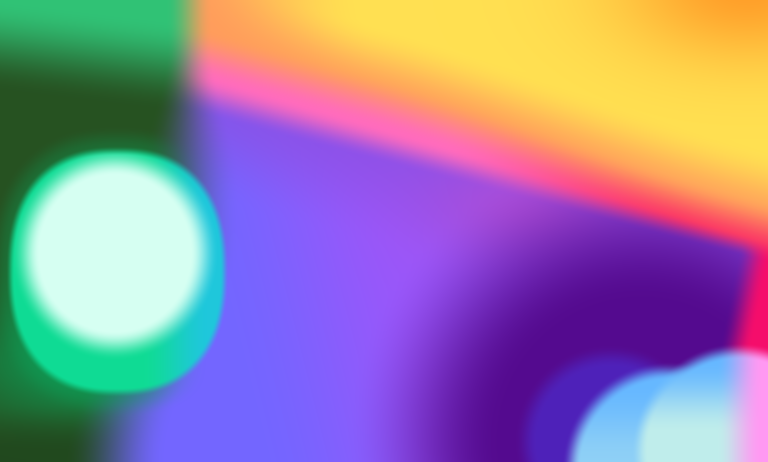
Write a Shadertoy shader that draws this background.

```glsl
const vec3 LEAF = vec3(0.15, 0.32, 0.13);
const vec3 MINT = vec3(0.19, 0.76, 0.46);
const vec3 EMERALD = vec3(0.05, 0.62, 0.34);
const vec3 BLUE = vec3(0.45, 0.40, 1.00);
const vec3 VIOLET = vec3(0.60, 0.34, 0.98);
const vec3 ORCHID = vec3(0.68, 0.30, 0.84);
const vec3 PLUM = vec3(0.33, 0.04, 0.56);
const vec3 PINK = vec3(1.00, 0.42, 0.74);
const vec3 RED = vec3(0.98, 0.18, 0.40);
const vec3 PEACH = vec3(1.00, 0.61, 0.36);
const vec3 YELLOW = vec3(1.00, 0.88, 0.32);
const vec3 ORANGE = vec3(1.00, 0.62, 0.16);
const vec3 LAMP_RIM = vec3(0.06, 0.86, 0.58);
const vec3 LAMP_CYAN = vec3(0.12, 0.78, 0.86);
const vec3 LAMP_CORE = vec3(0.84, 1.00, 0.95);
const vec3 SKY = vec3(0.40, 0.72, 1.00);
const vec3 ICE = vec3(0.75, 0.93, 0.92);
const vec3 MAGENTA = vec3(0.96, 0.05, 0.42);

const float ASPECT = 1.662;
const vec2 BAND_START = vec2(0.40, 0.805);
const vec2 BAND_NORMAL = vec2(0.268, 0.963);
const vec2 LAMP_CENTER = vec2(0.254, 0.412);
const vec2 LAMP_SIZE = vec2(0.234, 0.264);
const float LAMP_POWER = 2.4;
const vec2 SHADOW_CENTER = vec2(1.388, 0.045);
const float SHADOW_RADIUS = 0.47;

// Soft round falloff: one at the center, zero far away
float glow(vec2 p, vec2 center, vec2 size) {
    vec2 q = (p - center) / size;
    return exp(-dot(q, q));
}

// Filled disc with a blurred edge
float disc(vec2 p, vec2 center, float radius, float blur) {
    return 1.0 - smoothstep(-blur, blur, length(p - center) - radius);
}

vec3 violetField(vec2 p, float d) {
    vec3 color = mix(BLUE, VIOLET, smoothstep(0.55, 1.0, p.x + 0.25 * p.y));
    color = mix(color, VIOLET * 0.9, 0.7 * smoothstep(-0.22, 0.0, d));
    color = mix(color, ORCHID, 0.85 * glow(p, vec2(1.14, 0.55), vec2(0.22, 0.12)));
    float shade = disc(p, SHADOW_CENTER, SHADOW_RADIUS, 0.17);
    color = mix(color, PLUM, shade);
    // Red strip at the right edge
    float strip = smoothstep(-0.03, 0.04, p.x - 1.585 - 0.2 * (p.y - 0.24));
    return mix(color, MAGENTA, strip);
}

vec3 greenField(vec2 p) {
    vec3 color = mix(LEAF, MINT, smoothstep(0.80, 1.0, p.y + 0.12 * p.x));
    color = mix(color, EMERALD, 0.9 * glow(p, vec2(0.19, 0.22), vec2(0.26, 0.13)));
    return mix(color, LEAF * 0.85, 0.8 * (1.0 - smoothstep(0.02, 0.13, p.y)));
}

vec3 warmBand(vec2 p, float d) {
    vec3 edge = mix(PINK, RED, smoothstep(0.95, 1.5, p.x));
    float rise = d + 0.035 * smoothstep(0.8, 1.6, p.x);
    vec3 color = mix(edge, PEACH, smoothstep(0.03, 0.14, rise));
    color = mix(color, YELLOW, smoothstep(0.09, 0.25, rise) * smoothstep(0.42, 0.85, p.x + 0.2 * d));
    return mix(color, ORANGE, glow(p, vec2(1.62, 1.03), vec2(0.28, 0.16)));
}

// Large green lamp with a pale core
vec3 addLamp(vec3 color, vec2 p) {
    vec2 q = abs(p - LAMP_CENTER) / LAMP_SIZE;
    float r = pow(pow(q.x, LAMP_POWER) + pow(q.y, LAMP_POWER), 1.0 / LAMP_POWER);
    float side = smoothstep(0.05, 0.20, p.x - LAMP_CENTER.x);
    vec3 rim = mix(LAMP_RIM, LAMP_CYAN, side);
    vec2 k = (p - LAMP_CENTER - vec2(-0.005, 0.04)) / vec2(0.208, 0.215);
    float core = 1.0 - smoothstep(0.78, 1.08, length(k));
    vec3 lamp = mix(rim, LAMP_CORE, core);
    color = mix(color, EMERALD, 0.35 * (1.0 - smoothstep(1.0, 1.2, r)) * (1.0 - side));
    return mix(color, lamp, 1.0 - smoothstep(0.95, 1.03, r));
}

// Overlapping blue discs in the lower right corner
vec3 addBlueDiscs(vec3 color, vec2 p) {
    color = mix(color, vec3(0.30, 0.16, 0.78), 0.75 * disc(p, vec2(1.323, 0.045), 0.185, 0.025));
    vec3 back = mix(SKY, ICE, 0.45 * (1.0 - smoothstep(0.0, 0.17, p.y)));
    color = mix(color, back, disc(p, vec2(1.449, -0.015), 0.2125, 0.02));
    vec3 front = mix(ICE, SKY, smoothstep(0.06, 0.22, p.y));
    front = mix(front, vec3(1.0, 0.60, 0.95), smoothstep(1.55, 1.65, p.x));
    return mix(color, front, disc(p, vec2(1.60, 0.025), 0.215, 0.018));
}

void mainImage(out vec4 fragColor, in vec2 fragCoord) {
    vec2 p = fragCoord / iResolution.xy * vec2(ASPECT, 1.0);
    float d = dot(p - BAND_START, BAND_NORMAL);

    // Violet ground below the slanted warm band
    float blur = mix(0.05, 0.022, p.x / ASPECT);
    vec3 color = mix(violetField(p, d), warmBand(p, d), smoothstep(-blur, blur, d));

    // Green side, its border leaning left toward the bottom
    float border = mix(0.25, 0.41, smoothstep(0.0, 0.5, p.y));
    float width = mix(0.11, 0.05, smoothstep(0.6, 0.9, p.y));
    color = mix(greenField(p), color, smoothstep(-width, width, p.x - border));

    color = addLamp(color, p);
    color = addBlueDiscs(color, p);
    fragColor = vec4(color, 1.0);
}
```
